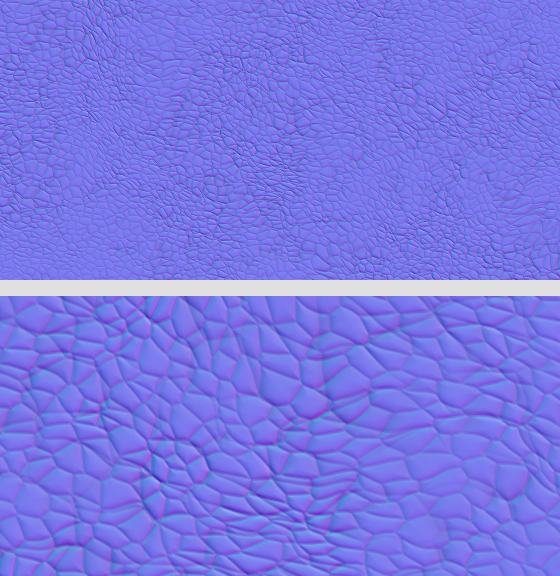
Top, the full canvas; bottom, a detail of the centre.
A Shadertoy shader for this texture map:

```glsl
// Tangent-space normal map of grained leather. A height field of slanted,
// warped Voronoi pebbles separated by creases is differentiated, and its
// slope is encoded around a flat violet-blue with darker crease bottoms.

#define FLAT_COLOR   vec3(0.488, 0.482, 0.944)
#define CREASE_SHADE vec3(0.058, 0.060, 0.100)
#define PEBBLE_FREQ  vec2(29.0, 41.0)
#define FOLD_FREQ    vec2(12.0, 19.0)
#define SLANT        -0.30
#define CREASE_WIDTH 0.15
#define RELIEF       0.00095
#define SAMPLE_STEP  0.0019
#define WARP         0.016
#define GRAIN        0.08

vec2 hash2(vec2 p) {
    vec3 q = fract(p.xyx * vec3(0.1031, 0.1030, 0.0973));
    q += dot(q, q.yzx + 33.33);
    return fract((q.xx + q.yz) * q.zy);
}

float valueNoise(vec2 p) {
    vec2 i = floor(p), f = fract(p);
    f = f * f * (3.0 - 2.0 * f);
    float low  = mix(hash2(i).x, hash2(i + vec2(1, 0)).x, f.x);
    float high = mix(hash2(i + vec2(0, 1)).x, hash2(i + vec2(1, 1)).x, f.x);
    return mix(low, high, f.y);
}

// Distance to the nearest border between Voronoi cells, in cell units
float borderDistance(vec2 p) {
    vec2 cell = floor(p), f = fract(p);
    vec2 sites[9];
    vec2 nearest = vec2(9.0);
    for (int i = 0; i < 9; i++) {
        vec2 o = vec2(i % 3 - 1, i / 3 - 1);
        sites[i] = o + 0.5 + 0.86 * (hash2(cell + o) - 0.5) - f;
        if (dot(sites[i], sites[i]) < dot(nearest, nearest)) nearest = sites[i];
    }
    float d = 1.0;
    for (int i = 0; i < 9; i++) {
        vec2 across = sites[i] - nearest;
        float span = length(across);
        if (span > 0.001) d = min(d, dot(0.5 * (sites[i] + nearest), across / span));
    }
    return max(d, 0.0);
}

// Crease depth: 0 on top of a pebble, about 1 at the bottom of a crease
float creaseDepth(vec2 p) {
    // Bend the grain direction broadly, then ruffle the borders
    vec2 bend = vec2(valueNoise(p * 4.0 + 7.0), valueNoise(p * 4.0 + 31.0)) - 0.5;
    vec2 ruffle = vec2(valueNoise(p * 24.0 + 3.0), valueNoise(p * 24.0 + 57.0)) - 0.5;
    vec2 q = p + 0.09 * bend + WARP * ruffle;
    float c = cos(SLANT), s = sin(SLANT);
    q = vec2(c * q.x + s * q.y, c * q.y - s * q.x) + 5.0;

    // Broad patches and local changes of crease strength
    float patches = valueNoise(p * 3.0 + 11.0);
    float local = valueNoise(p * 19.0 + 83.0);
    float pebbles = exp(-borderDistance(q * PEBBLE_FREQ) / CREASE_WIDTH);
    float folds = exp(-borderDistance(q * FOLD_FREQ + 40.0) / (0.45 * CREASE_WIDTH));
    return pebbles * (0.25 + 0.45 * patches + 0.5 * local)
         + folds * 0.75 * smoothstep(0.2, 0.8, 0.5 * (patches + local));
}

float height(vec2 p) {
    return GRAIN * valueNoise(p * 110.0) - creaseDepth(p);
}

void mainImage(out vec4 fragColor, in vec2 fragCoord) {
    vec2 p = fragCoord / iResolution.y;
    vec2 e = vec2(SAMPLE_STEP, 0.0);

    // Normal tilt from central differences
    vec2 tilt = vec2(height(p - e.xy) - height(p + e.xy),
                     height(p - e.yx) - height(p + e.yx));
    tilt *= RELIEF / (2.0 * SAMPLE_STEP);

    // Encode the tilt in red and green, shade the creases
    vec3 color = FLAT_COLOR + vec3(tilt, 0.25 * (tilt.x + tilt.y));
    color -= CREASE_SHADE * min(creaseDepth(p), 1.3);
    fragColor = vec4(clamp(color, 0.0, 1.0), 1.0);
}
```
